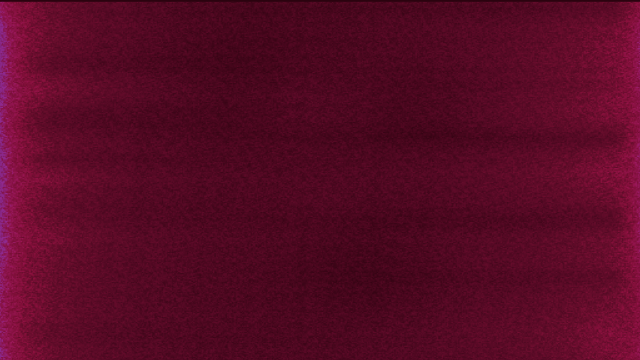
Reproduce this background procedurally as a Shadertoy shader.

```glsl
// Dark crimson worn film background with glowing magenta sides, soft streaks and fine grain.

// Tone ramp from deep wine to violet
const vec3 RAMP[6] = vec3[6](
    vec3(0.23, 0.015, 0.085), vec3(0.33, 0.035, 0.14), vec3(0.40, 0.05, 0.17),
    vec3(0.51, 0.06, 0.225), vec3(0.56, 0.08, 0.31), vec3(0.53, 0.15, 0.52));
const vec3 TOP_LINE = vec3(0.17, 0.01, 0.06);

// Streaks: height, half thickness, strength
const vec3 LEFT_STREAKS[8] = vec3[8](
    vec3(0.826, 0.035, -0.13), vec3(0.757, 0.030, 0.10),
    vec3(0.664, 0.035, -0.17), vec3(0.560, 0.020, -0.10),
    vec3(0.502, 0.020, 0.13), vec3(0.420, 0.025, -0.06),
    vec3(0.340, 0.040, 0.08), vec3(0.070, 0.030, -0.09));
const vec3 RIGHT_STREAKS[8] = vec3[8](
    vec3(0.975, 0.030, -0.14), vec3(0.840, 0.060, 0.06),
    vec3(0.705, 0.040, 0.08), vec3(0.615, 0.025, -0.15),
    vec3(0.520, 0.040, 0.11), vec3(0.390, 0.040, -0.15),
    vec3(0.225, 0.030, -0.11), vec3(0.060, 0.060, 0.10));

// Soft central patches: x, y, radius, strength
const vec4 PATCHES[5] = vec4[5](
    vec4(0.37, 0.82, 0.13, -0.06), vec4(0.66, 0.70, 0.11, -0.08),
    vec4(0.58, 0.26, 0.11, -0.08), vec4(0.49, 0.71, 0.07, 0.05),
    vec4(0.51, 0.43, 0.06, 0.04));

float hash(vec2 p) {
    return fract(sin(dot(p, vec2(12.9898, 78.233))) * 43758.5453);
}

float noise(vec2 p) {
    vec2 cell = floor(p), f = fract(p);
    f = f * f * (3.0 - 2.0 * f);
    return mix(mix(hash(cell), hash(cell + vec2(1, 0)), f.x),
               mix(hash(cell + vec2(0, 1)), hash(cell + vec2(1, 1)), f.x), f.y);
}

float bell(float d, float width) {
    return exp(-d * d / (width * width));
}

float streaks(float y, vec3 bands[8]) {
    float sum = 0.0;
    for (int i = 0; i < 8; i++) sum += bands[i].z * bell(y - bands[i].y * 0.0 - bands[i].x, bands[i].y);
    return sum;
}

float patches(vec2 uv) {
    float sum = 0.0;
    for (int i = 0; i < 5; i++) {
        vec2 d = (uv - PATCHES[i].xy) * vec2(1.0, 0.7);
        sum += PATCHES[i].w * bell(length(d), PATCHES[i].z);
    }
    return sum;
}

// Light that falls off inward from one side
float sideGlow(float d, float strength, float reach, float rim, float rimReach) {
    return strength * exp(-d / reach) + rim * exp(-d / rimReach);
}

vec3 toneColor(float tone) {
    vec3 color = RAMP[0];
    for (int i = 1; i < 6; i++)
        color = mix(color, RAMP[i], clamp(tone * 5.0 - float(i - 1), 0.0, 1.0));
    return color;
}

void mainImage(out vec4 fragColor, in vec2 fragCoord) {
    vec2 uv = fragCoord / iResolution.xy;
    float left = uv.x, right = 1.0 - uv.x;

    // Side light, with an uneven violet rim
    float rim = 0.12 + 0.32 * noise(vec2(3.0, uv.y * 9.0));
    float tone = 0.10 + sideGlow(left, 0.58, 0.12, rim, 0.022)
                      + sideGlow(right, 0.40, 0.20, rim * 0.8, 0.018);

    // Horizontal streaks fading toward the centre
    float waver = 0.012 * (noise(uv * vec2(9.0, 3.0)) - 0.5);
    float leftFade = 1.6 * smoothstep(0.0, 0.09, left) * exp(-left / 0.15);
    float rightFade = 1.4 * smoothstep(0.0, 0.05, right) * exp(-right / 0.22);
    tone += leftFade * streaks(uv.y + waver, LEFT_STREAKS);
    tone += rightFade * streaks(uv.y + waver, RIGHT_STREAKS);
    tone += patches(uv);

    // Faint vertical and horizontal weave
    tone += 0.025 * (noise(vec2(uv.x * 70.0, 1.0)) - 0.5);
    tone += 0.03 * (noise(vec2(7.0, uv.y * 110.0)) - 0.5);

    // Fine grain, stretched sideways and stronger in the light
    float grain = noise(uv * vec2(300.0, 288.0)) + noise(uv * vec2(512.0, 288.0) + 40.0) - 1.0;
    tone += grain * (0.07 + 0.14 * clamp(tone, 0.0, 1.0));

    vec3 color = toneColor(max(tone, 0.0));
    color *= 1.0 + 0.10 * grain;

    // Dark line along the top edge
    color = mix(color, TOP_LINE, smoothstep(0.993, 0.997, uv.y));
    fragColor = vec4(color, 1.0);
}
```
